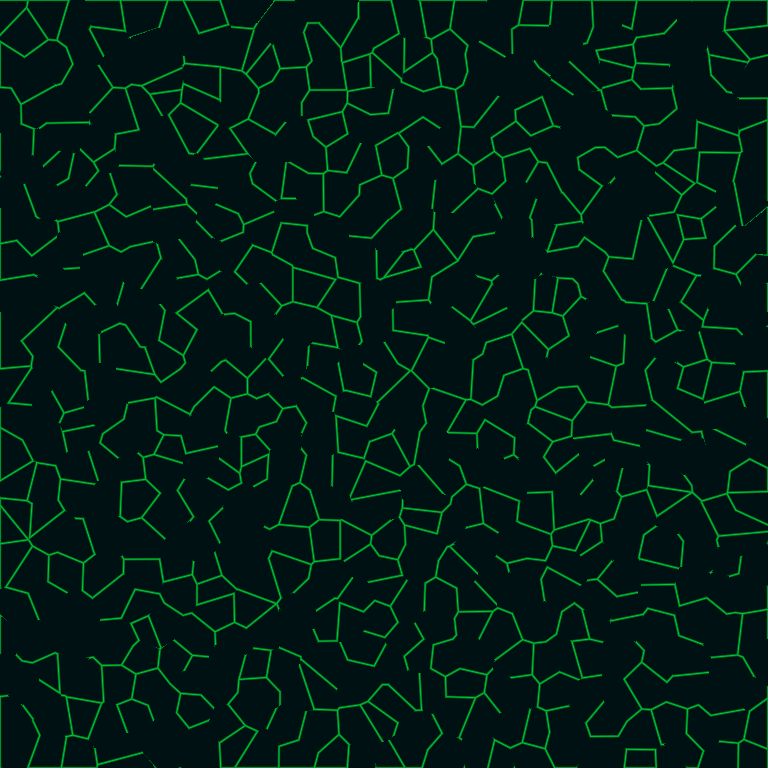
Give the GLSL for this pattern, as a WebGL 1 fragment shader.

```glsl
precision highp float;

uniform vec2 u_resolution;

#define CELLS 25.0            // cells along one side
#define JITTER 1.0            // scatter of the seeds, 0 to 1
#define KEPT_SHARE 0.57       // share of cell walls drawn
#define HALF_WIDTH 0.00215    // half the line width, in canvas units
#define BACKGROUND vec3(0.0, 0.068, 0.075)
#define LINE_COLOR vec3(0.0, 0.80, 0.20)

float hash(vec2 p) {
    return fract(sin(dot(p, vec2(127.1, 311.7))) * 43758.5453);
}

// Seed of a cell; cells beyond the border mirror those inside
vec2 seedOf(vec2 cell) {
    vec2 center = cell + 0.5;
    vec2 home = CELLS - abs(CELLS - abs(center));
    vec2 mirrored = step(0.25, abs(home - center));
    vec2 offset = vec2(hash(home), hash(home + 57.3)) - 0.5;
    return center + JITTER * offset * (1.0 - 2.0 * mirrored);
}

vec2 nearestCell(vec2 p) {
    vec2 base = floor(p);
    vec2 nearest = base;
    float best = 1e3;
    for (int y = -1; y <= 1; y++) {
        for (int x = -1; x <= 1; x++) {
            vec2 cell = base + vec2(x, y);
            vec2 toSeed = seedOf(cell) - p;
            float d = dot(toSeed, toSeed);
            if (d < best) {
                best = d;
                nearest = cell;
            }
        }
    }
    return nearest;
}

// Distance to the closest wall among those kept at random
float wallDistance(vec2 p) {
    vec2 own = nearestCell(p);
    vec2 ownSeed = seedOf(own);
    float nearestWall = 1e3;
    for (int y = -2; y <= 2; y++) {
        for (int x = -2; x <= 2; x++) {
            vec2 cell = own + vec2(x, y);
            vec2 seed = seedOf(cell);
            vec2 gap = seed - ownSeed;
            // The sum of both cells gives the same hash from either side
            bool kept = hash(own + cell + 13.7) < KEPT_SHARE;
            if (kept && dot(gap, gap) > 1e-5) {
                float d = dot(0.5 * (seed + ownSeed) - p, normalize(gap));
                nearestWall = min(nearestWall, abs(d));
            }
        }
    }
    return nearestWall;
}

void main() {
    vec2 uv = gl_FragCoord.xy / u_resolution;
    float d = wallDistance(uv * CELLS) / CELLS;
    float line = clamp(1.0 - d / HALF_WIDTH, 0.0, 1.0);
    gl_FragColor = vec4(mix(BACKGROUND, LINE_COLOR, line), 1.0);
}
```
